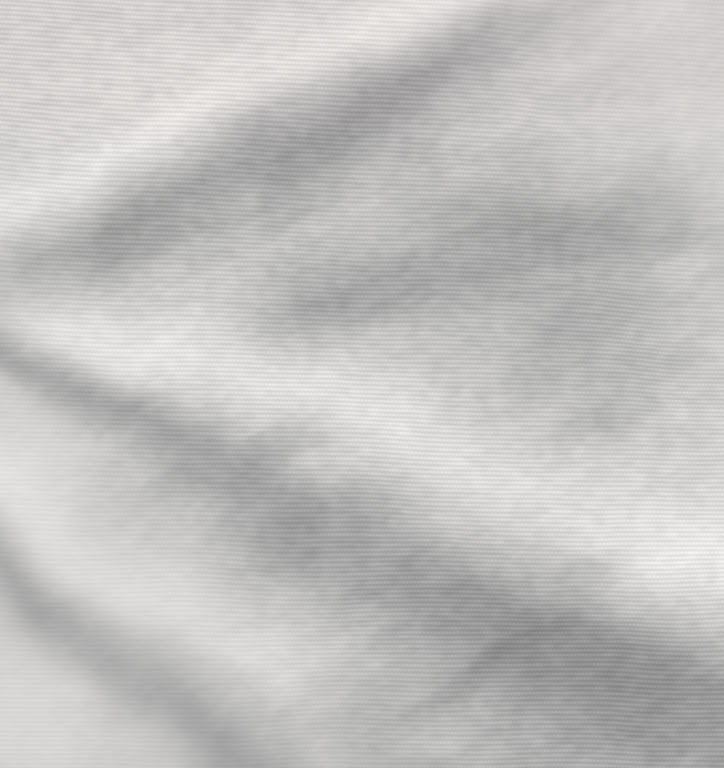
This texture is drawn by a WebGL 2 fragment shader. Its source:

```glsl
#version 300 es
precision highp float;
// Soft white ribbed cloth lying in broad diagonal folds.
// Folds are lopsided bell curves around parabolas, wrinkles are layers of
// smooth cellular noise, and the weave is fine rows of beaded threads.

uniform vec2 u_resolution;
out vec4 outColor;

const float BASE_TONE = 0.770;
const float FOLD_CONTRAST = 1.04;
const float ROWS = 160.0;          // thread rows per canvas height
const float BEADS = 205.0;         // beads along one canvas height
const float ROW_CONTRAST = 0.031;
const float BEAD_CONTRAST = 0.016;
const float WRINKLE_CONTRAST = 0.120;
const float GRAIN_CONTRAST = 0.040;
const float FOLD_WARP = 0.045;
const float WRINKLE_ANGLE = 0.42;
const vec3 SHADE_TINT = vec3(1.000, 1.001, 0.998);
const vec3 LIGHT_TINT = vec3(1.006, 1.000, 0.991);
const vec3 BLUSH = vec3(0.007, -0.003, -0.001);
const float TAU = 6.28318;

vec3 hash3(vec2 c) {
    vec3 q = vec3(dot(c, vec2(127.1, 311.7)), dot(c, vec2(269.5, 183.3)), dot(c, vec2(419.2, 371.9)));
    return fract(sin(q) * 43758.5);
}

// Smooth cellular noise: blended random tones of jittered cells, -0.5 to 0.5.
// The kernel ends inside the 3x3 search, so no cell border shows.
float softCells(vec2 p) {
    vec2 cell = floor(p), f = p - cell;
    float total = 0.0, weight = 0.0001;
    for (int j = -1; j <= 1; j++) {
        for (int i = -1; i <= 1; i++) {
            vec2 o = vec2(i, j);
            vec3 h = hash3(cell + o);
            vec2 d = o + 0.2 + 0.6 * h.xy - f;
            float w = max(0.0, 1.0 - dot(d, d) / 1.44);
            w *= w * w * w;
            total += w * (h.z - 0.5);
            weight += w;
        }
    }
    return total / weight;
}

float wrinkles(vec2 p) {
    float sum = 0.0, gain = 0.5;
    for (int i = 0; i < 4; i++) {
        sum += gain * softCells(p);
        p = mat2(0.94, 0.34, -0.34, 0.94) * p * 1.95 + 17.3;
        gain *= 0.68;
    }
    return sum;
}

// Bell around y = c.x + c.y x + c.z x^2; w holds its widths below and above.
float fold(vec2 p, vec3 c, vec2 w) {
    float d = p.y - (c.x + p.x * (c.y + p.x * c.z));
    d /= d < 0.0 ? w.x : w.y;
    return exp(-d * d);
}

float spot(vec2 p, vec2 center, float radius) {
    vec2 d = (p - center) / radius;
    return exp(-dot(d, d));
}

float span(float x, float a, float b, float soft) {
    return smoothstep(a - soft, a + soft, x) * (1.0 - smoothstep(b - soft, b + soft, x));
}

float foldTone(vec2 p) {
    // Upper ridge, its plateau and the shadow beneath it.
    vec3 ridge = vec3(0.707, 0.56, -0.13);
    float above = p.y - (ridge.x + p.x * (ridge.y + p.x * ridge.z));
    float t = 0.055 * smoothstep(-0.02, 0.03, above);
    t += 0.075 * fold(p, ridge, vec2(0.032, 0.05));
    t -= 0.130 * fold(p, vec3(0.645, 0.36, 0.18), vec2(0.065, 0.045)) * (1.0 - 0.6 * smoothstep(0.45, 0.8, p.x));
    // Central ridge and the shadow that widens to the right.
    t += 0.115 * fold(p, vec3(0.605, -0.30, -0.06), vec2(0.06, 0.08));
    t -= 0.125 * fold(p, vec3(0.535, -0.56, 0.12), vec2(0.03 + 0.15 * p.x, 0.045));
    // Lower left ridge and valley.
    t += 0.080 * fold(p, vec3(0.336, -0.60, 0.0), vec2(0.045, 0.075)) * (1.0 - smoothstep(0.3, 0.5, p.x));
    t -= 0.120 * fold(p, vec3(0.270, -0.84, 0.0), vec2(0.055, 0.05));
    // Shaded hollow on the right and a soft crease at the bottom.
    t -= 0.095 * fold(p, vec3(0.50, 0.30, -0.06), vec2(0.07, 0.055)) * span(p.x, 0.33, 0.87, 0.12);
    t -= 0.035 * fold(p, vec3(-0.285, 0.65, 0.0), vec2(0.03, 0.015)) * span(p.x, 0.48, 0.74, 0.06);
    // Broad pools of light and shade.
    t -= 0.075 * spot(p, vec2(0.74, 0.53), 0.14);
    t -= 0.080 * spot(p, vec2(0.70, 0.11), 0.20);
    t += 0.060 * spot(p, vec2(0.97, 0.42), 0.15);
    t += 0.045 * spot(p, vec2(0.88, 0.92), 0.20);
    t += 0.060 * spot(p, vec2(0.04, 0.42), 0.10);
    t += 0.075 * spot(p, vec2(0.02, 0.06), 0.14);
    return BASE_TONE + FOLD_CONTRAST * t;
}

void main() {
    vec2 p = gl_FragCoord.xy / u_resolution.y;

    // Folds with uneven, slightly ruffled outlines.
    vec2 warp = vec2(softCells(p * 5.0 + 3.0), softCells(p * 6.0 + 31.0));
    float ruffle = softCells(p * vec2(15.0, 22.0) + 7.0);
    float tone = foldTone(p + FOLD_WARP * warp + vec2(0.0, 0.02 * ruffle));

    // Slanted wrinkles, calmer on the bright ridges.
    float ca = cos(WRINKLE_ANGLE), sa = sin(WRINKLE_ANGLE);
    vec2 q = mat2(ca, -sa, sa, ca) * p + 0.03 * warp;
    float calm = mix(1.0, 0.4, smoothstep(0.75, 0.87, tone));
    calm *= mix(0.5, 1.0, smoothstep(0.2, 0.6, p.x + 0.7 * p.y));
    tone += WRINKLE_CONTRAST * calm * wrinkles(q * vec2(8.0, 15.0));

    // Beaded rows that follow the cloth and blur in the lower left.
    float focus = mix(0.3, 1.0, smoothstep(0.25, 0.75, p.x + 0.8 * p.y));
    focus *= 1.0 - 0.5 * smoothstep(1.35, 1.8, p.x + p.y);
    float row = ROWS * (p.y + 0.055 * p.x * smoothstep(0.1, 0.9, p.y) + 0.008 * warp.y + 0.002 * ruffle);
    float thread = sin(TAU * row);
    float bead = sin(TAU * BEADS * (p.x + 0.004 * warp.x) + 0.5 * TAU * floor(row));
    tone += focus * (ROW_CONTRAST * thread + BEAD_CONTRAST * bead * (0.5 + 0.5 * thread));
    tone += focus * GRAIN_CONTRAST * softCells(p * vec2(75.0, 130.0));

    // Neutral shade, warm light and a faint blush along the top.
    vec3 color = tone * mix(SHADE_TINT, LIGHT_TINT, smoothstep(0.68, 0.84, tone));
    color += BLUSH * smoothstep(0.65, 1.0, p.y);
    outColor = vec4(clamp(color, 0.0, 1.0), 1.0);
}
```
